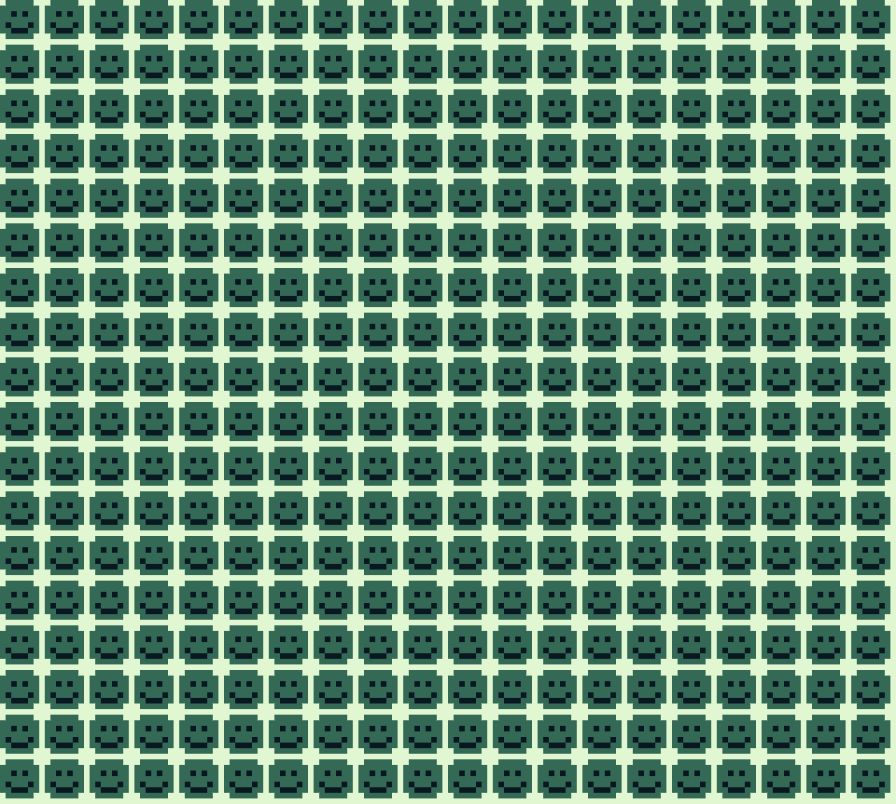
A Shadertoy shader for this pattern:

```glsl
#define REPEATS vec2(20.0, 18.0)   // whole tiles across and down
#define CELL 8.0                   // blocks per repeat
#define GROUT_COLOR vec3(0.88, 0.97, 0.82)
#define TILE_COLOR vec3(0.204, 0.41, 0.338)
#define INK_COLOR vec3(0.031, 0.092, 0.127)

// Antialiased coverage of a box, given the size of one sample
float boxCoverage(vec2 p, vec2 center, vec2 halfSize, vec2 sampleSize) {
    vec2 inside = (halfSize - abs(p - center)) / sampleSize + 0.5;
    inside = clamp(inside, 0.0, 1.0);
    return inside.x * inside.y;
}

// Seven-block square with one block notched from each corner
float tileCoverage(vec2 p, vec2 sampleSize) {
    float wide = boxCoverage(p, vec2(0.0), vec2(3.5, 2.5), sampleSize);
    float tall = boxCoverage(p, vec2(0.0), vec2(2.5, 3.5), sampleSize);
    return max(wide, tall);
}

// Two eyes and a stepped smile, mirrored about the vertical axis
float smileCoverage(vec2 p, vec2 sampleSize) {
    vec2 mirrored = vec2(abs(p.x), p.y);
    vec2 block = vec2(0.5);
    float eyes = boxCoverage(mirrored, vec2(1.0, 1.0), block, sampleSize);
    float corners = boxCoverage(mirrored, vec2(2.0, -1.0), block, sampleSize);
    float lip = boxCoverage(p, vec2(0.0, -2.0), vec2(1.5, 0.5), sampleSize);
    return min(eyes + corners + lip, 1.0);
}

void mainImage(out vec4 fragColor, in vec2 fragCoord) {
    // Block coordinates, measured from the center of each tile
    vec2 sampleSize = REPEATS * CELL / iResolution.xy;
    vec2 blocks = fragCoord * sampleSize;
    vec2 p = mod(blocks + vec2(0.5, -0.5), CELL) - 0.5 * CELL;

    // Layers: grout, tile, ink
    vec3 color = mix(GROUT_COLOR, TILE_COLOR, tileCoverage(p, sampleSize));
    color = mix(color, INK_COLOR, smileCoverage(p, sampleSize));
    fragColor = vec4(color, 1.0);
}
```
